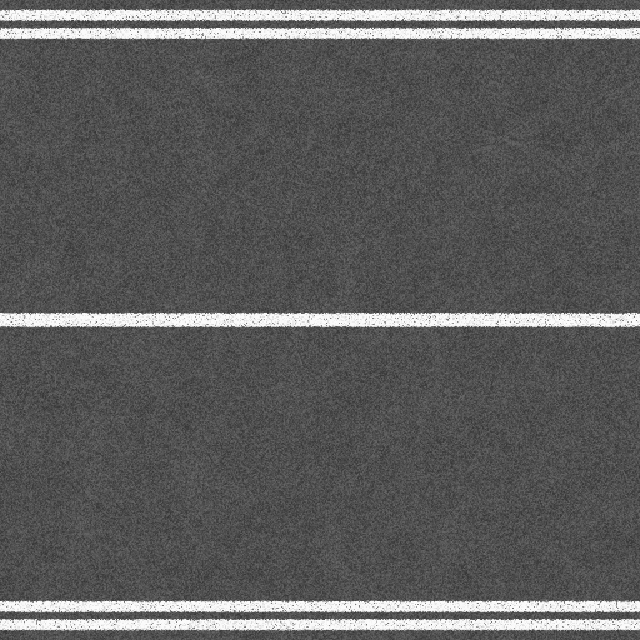
This texture is drawn by a Shadertoy shader. Its source:

```glsl
vec2 hash22(vec2 p) {
    vec3 q = fract(p.xyx * vec3(0.1031, 0.1030, 0.0973));
    q += dot(q, q.yzx + 33.33);
    return fract((q.xx + q.yz) * q.zy);
}

// x: distance to the nearest feature point, y: random tone of its cell
vec2 cellular(vec2 p) {
    vec2 cell = floor(p);
    vec2 nearest = vec2(8.0, 0.0);
    for (int j = -1; j <= 1; j++) {
        for (int i = -1; i <= 1; i++) {
            vec2 id = cell + vec2(i, j);
            float d = length(id + hash22(id + 7.0) - p);
            if (d < nearest.x) nearest = vec2(d, hash22(id + 91.0).x);
        }
    }
    return nearest;
}

// Soft, irregular patches around zero
float mottle(vec2 p) {
    float sum = 0.0;
    float weight = 0.5;
    float scale = 13.0;
    for (int k = 0; k < 4; k++) {
        sum += weight * (cellular(p * scale + float(k) * 17.0).x - 0.45);
        scale *= 2.1;
        weight *= 0.75;
    }
    return sum;
}

float stripe(float y, float centre, float halfWidth, float blur) {
    return 1.0 - smoothstep(-blur, blur, abs(y - centre) - halfWidth);
}

float laneMarkings(float y, float blur) {
    float mirrored = abs(y - 0.5);
    float pair = max(stripe(mirrored, 0.4475, 0.0082, blur),
                     stripe(mirrored, 0.4762, 0.0082, blur));
    return max(pair, stripe(mirrored, 0.0, 0.0102, blur));
}

float asphaltTone(float patches, float coarse, float fine) {
    return 0.312 + 0.045 * patches + 0.085 * (coarse - 0.5) + 0.105 * (fine - 0.5);
}

float paintTone(float grain) {
    return 0.985 - 0.15 * pow(grain, 4.0);
}

void mainImage(out vec4 fragColor, in vec2 fragCoord) {
    vec2 uv = fragCoord / iResolution.xy;
    float pixel = 1.0 / iResolution.y;

    // Stone grain at two sizes over broad mottling
    float patches = mottle(uv);
    float coarse = cellular(uv * 400.0).y;
    vec2 fine = hash22(floor(uv * 512.0) + 3.0);
    float road = asphaltTone(patches, coarse, fine.x);

    // Ragged paint edges and scattered worn specks
    float raggedY = uv.y + 0.0018 * (fine.y - 0.5);
    float coverage = laneMarkings(raggedY, 0.7 * pixel);
    float wear = smoothstep(0.90, 0.98, fine.x + 0.05 * patches);
    coverage *= 1.0 - wear * (0.45 + 0.5 * coarse);

    float tone = mix(road, paintTone(fine.y), coverage);
    fragColor = vec4(vec3(tone), 1.0);
}
```
